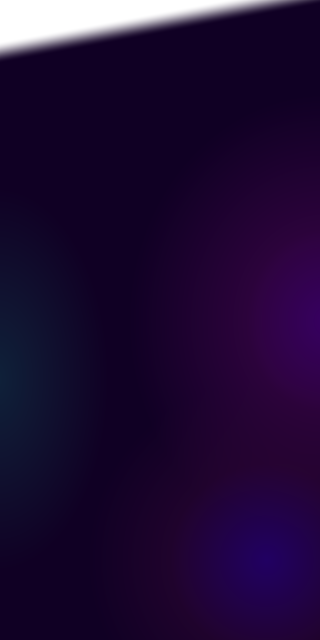
Give the GLSL for this background, as a Shadertoy shader.

```glsl
#define BASE_COLOR   vec3(0.063, 0.000, 0.141)
#define PAPER_COLOR  vec3(1.000, 1.000, 1.000)
#define TEAL_COLOR   vec3(0.060, 0.130, 0.225)
#define PLUM_COLOR   vec3(0.180, 0.012, 0.240)
#define VIOLET_COLOR vec3(0.215, 0.000, 0.380)
#define WINE_COLOR   vec3(0.170, 0.020, 0.200)
#define INDIGO_COLOR vec3(0.130, 0.000, 0.385)
#define EDGE_HEIGHT  1.836
#define EDGE_SLOPE   0.185
#define EDGE_BLUR    0.034

// Elliptical falloff: 1 inside the inner fraction, 0 at the rim
float glow(vec2 p, vec2 center, vec2 radius, float inner) {
    float r = length((p - center) / radius);
    return clamp((1.0 - r) / (1.0 - inner), 0.0, 1.0);
}

void mainImage(out vec4 fragColor, in vec2 fragCoord) {
    // Canvas spans 1 across and 2 up
    vec2 p = fragCoord / iResolution.xy * vec2(1.0, 2.0);
    vec3 color = BASE_COLOR;

    // Teal glow on the left
    color = mix(color, TEAL_COLOR, glow(p, vec2(-0.01, 0.815), vec2(0.35, 0.60), 0.0));

    // Violet glow on the right: wide halo, then core
    vec2 violetCenter = vec2(1.02, 0.997);
    vec2 violetRadius = vec2(0.62, 0.71);
    color = mix(color, PLUM_COLOR, glow(p, violetCenter, violetRadius, 0.35));
    color = mix(color, VIOLET_COLOR, glow(p, violetCenter, violetRadius * 0.4, 0.0));

    // Indigo glow at the lower right: wide halo, then core
    vec2 indigoCenter = vec2(0.833, 0.25);
    color = mix(color, WINE_COLOR, 0.6 * glow(p, indigoCenter, vec2(0.56), 0.5));
    color = mix(color, INDIGO_COLOR, glow(p, indigoCenter, vec2(0.30), 0.0));

    // Soft slanted edge at the top
    float above = p.y - EDGE_HEIGHT - EDGE_SLOPE * p.x;
    color = mix(color, PAPER_COLOR, smoothstep(-EDGE_BLUR, EDGE_BLUR, above));

    fragColor = vec4(color, 1.0);
}
```
